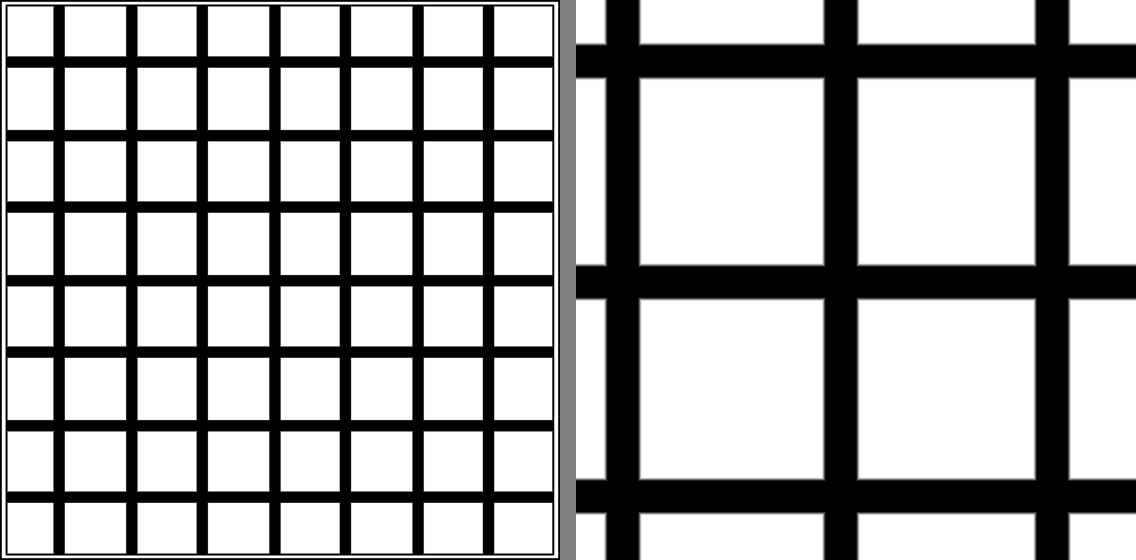
Left: the whole. Right: its middle third, enlarged.
Give the GLSL for this pattern, as a WebGL 1 fragment shader.

```glsl
precision highp float;

// Black lattice of seven bars each way on white, inside a thin double frame.
// Each bar is found by rounding to the nearest index; every second bar is
// nudged slightly, so the cells alternate between wider and narrower.

uniform vec2 u_resolution;

const vec3 PAPER = vec3(1.0);
const vec3 INK = vec3(0.0);

const float LAST_BAR = 6.0;                     // bars are numbered 0 to 6
const vec2 FIRST_BAR = vec2(0.1056, 0.1122);    // centre of bar 0 on each axis
const vec2 PITCH = vec2(0.1278, 0.1295);
const vec2 ODD_SHIFT = vec2(0.0020, -0.0020);   // offset of odd bars
const float BAR_WIDTH = 0.0203;

const vec2 FRAME_MIN = vec2(0.0117, 0.0098);
const vec2 FRAME_MAX = vec2(0.9880, 0.9902);
const float FRAME_WIDTH = 0.0035;
const float BORDER_WIDTH = 0.0033;              // line along the canvas edge
const float SOFTNESS = 0.0028;                  // width of the blurred edges

// Coverage of a shape from its signed distance (negative inside).
float coverage(float dist) {
    float blur = max(SOFTNESS, 1.0 / min(u_resolution.x, u_resolution.y));
    return 1.0 - smoothstep(-0.5 * blur, 0.5 * blur, dist);
}

float boxDistance(vec2 p, vec2 lower, vec2 upper) {
    vec2 d = abs(p - 0.5 * (lower + upper)) - 0.5 * (upper - lower);
    return length(max(d, 0.0)) + min(max(d.x, d.y), 0.0);
}

// Signed distance to the nearest vertical or horizontal bar.
float latticeDistance(vec2 p) {
    vec2 index = clamp(floor((p - FIRST_BAR) / PITCH + 0.5), 0.0, LAST_BAR);
    vec2 centre = FIRST_BAR + index * PITCH + mod(index, 2.0) * ODD_SHIFT;
    vec2 d = abs(p - centre);
    return min(d.x, d.y) - 0.5 * BAR_WIDTH;
}

void main() {
    vec2 uv = gl_FragCoord.xy / u_resolution;

    // Bars stop at the inner frame
    float frameBox = boxDistance(uv, FRAME_MIN, FRAME_MAX);
    float bars = coverage(max(latticeDistance(uv), frameBox));

    // Inner frame line and outer border
    float frame = coverage(abs(frameBox) - 0.5 * FRAME_WIDTH);
    float border = coverage(-boxDistance(uv, vec2(BORDER_WIDTH), vec2(1.0 - BORDER_WIDTH)));

    float ink = max(bars, max(frame, border));
    gl_FragColor = vec4(mix(PAPER, INK, ink), 1.0);
}
```
